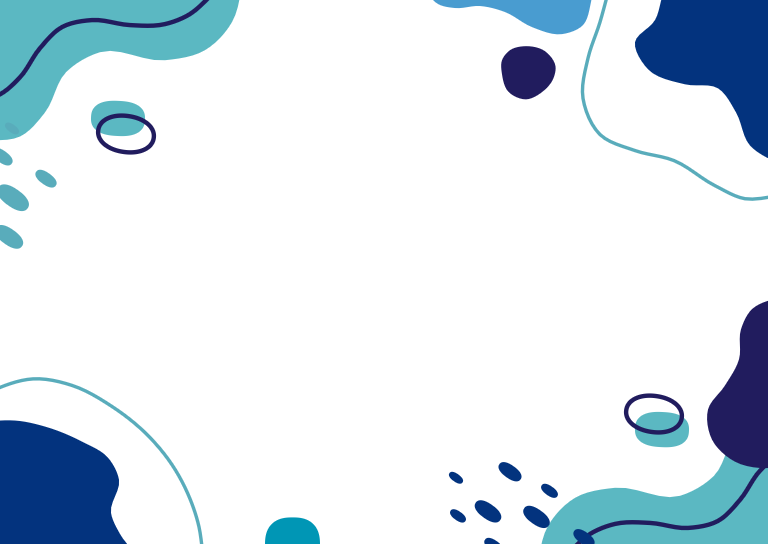
Give the GLSL for this background, as a WebGL 2 fragment shader.

```glsl
#version 300 es
precision highp float;
// Flat organic shapes around the rim of a white page: waves, thin lines, rings and dabs.
// Wavy outlines are smooth splines turned into signed distances; ovals are superellipses.
// The upper left wave group reappears, turned half a circle, at the lower right.
uniform vec2 u_resolution;
out vec4 fragColor;

const vec2 CANVAS = vec2(768, 542);      // page size in design units, y runs down
const vec2 TURN = vec2(780, 546);        // p -> TURN - p swaps the two wave corners
const float THICK = 4.4, THIN = 3.4;     // stroke widths
const float DAB_ANGLE = 0.62, RING_ANGLE = 0.14;
const int STEPS = 6;                     // straight pieces per spline span

const vec3 PAPER = vec3(1.0);
const vec3 TEAL = vec3(0.357, 0.72, 0.76);
const vec3 DUSTY_TEAL = vec3(0.35, 0.675, 0.735);
const vec3 NAVY = vec3(0.01, 0.2, 0.495);
const vec3 INDIGO = vec3(0.13, 0.11, 0.37);
const vec3 SKY = vec3(0.285, 0.61, 0.815);
const vec3 OCEAN = vec3(0.0, 0.59, 0.71);

// Knots of the outlines and strokes
const int N = 10;
const vec2 WAVE[N] = vec2[](vec2(242, -25), vec2(232, 22), vec2(205, 50), vec2(165, 60), vec2(100, 52),
  vec2(66, 72), vec2(45, 112), vec2(20, 136), vec2(-20, 138), vec2(-60, -50));
const vec2 WAVE_LINE[N] = vec2[](vec2(-20, 101), vec2(0, 94), vec2(20, 77), vec2(40, 48), vec2(62, 27),
  vec2(92, 20), vec2(130, 25), vec2(165, 24), vec2(190, 14), vec2(214, -8));
const vec2 TOP_WAVE[N] = vec2[](vec2(425, -10), vec2(438, 4), vec2(455, 8), vec2(480, 6), vec2(505, 12),
  vec2(532, 27), vec2(562, 34), vec2(583, 25), vec2(591, 2), vec2(592, -40));
const vec2 RIGHT_LINE[N] = vec2[](vec2(610, -15), vec2(600, 22), vec2(588, 58), vec2(583, 98), vec2(600, 134),
  vec2(635, 150), vec2(674, 160), vec2(715, 185), vec2(745, 198), vec2(785, 193));
const vec2 TOP_CORNER[N] = vec2[](vec2(664, -8), vec2(655, 20), vec2(635, 42), vec2(648, 69), vec2(685, 84),
  vec2(718, 88), vec2(736, 112), vec2(750, 145), vec2(775, 161), vec2(830, -40));
const vec2 SIDE_BLOB[N] = vec2[](vec2(775, 298), vec2(752, 308), vec2(741, 328), vec2(739, 358), vec2(725, 384),
  vec2(708, 408), vec2(712, 438), vec2(735, 460), vec2(772, 466), vec2(830, 380));
const vec2 LEFT_LINE[N] = vec2[](vec2(-20, 396), vec2(0, 386), vec2(33, 377.5), vec2(72, 384), vec2(112, 405),
  vec2(145, 431), vec2(172, 463), vec2(190, 497), vec2(199, 525), vec2(203, 555));
const vec2 LOW_CORNER[N] = vec2[](vec2(-15, 421), vec2(15, 419), vec2(45, 425), vec2(82, 440), vec2(108, 456),
  vec2(119, 478), vec2(111, 511), vec2(120, 532), vec2(138, 556), vec2(-50, 600));
const vec2 PEBBLE[N] = vec2[](vec2(502, 60), vec2(510, 50), vec2(526, 46), vec2(545, 51), vec2(555.5, 66),
  vec2(553, 79), vec2(543, 91), vec2(526, 99), vec2(508, 91), vec2(502, 74));

// Dabs: centre and half length
const int DABS = 13;
const vec3 DAB[DABS] = vec3[](vec3(12, 128, 8), vec3(2, 156, 12), vec3(46, 178, 12), vec3(13, 197, 18),
  vec3(9, 236, 16), vec3(456, 476, 8), vec3(510, 470, 13), vec3(549.5, 489, 9.5), vec3(458, 514, 9),
  vec3(488, 509.5, 15), vec3(536.5, 515, 15), vec3(494, 544, 11), vec3(584, 536, 12));

// Spline direction at b, weighted toward the nearer neighbour
vec2 tangent(vec2 a, vec2 b, vec2 c) {
  float before = max(distance(a, b), 1e-3), after = max(distance(b, c), 1e-3);
  return ((b - a) / before * after + (c - b) / after * before) / (before + after);
}

int knot(int i, bool closed) { return closed ? (i + N) % N : clamp(i, 0, N - 1); }

// Distance to the spline; negative inside when it is closed
float spline(vec2 p, vec2 k[N], bool closed) {
  float nearest = 1e9, side = 1.0;
  for (int i = 0; i < (closed ? N : N - 1); i++) {
    vec2 a = k[i], b = k[knot(i + 1, closed)];
    float span = distance(a, b);
    vec2 ta = tangent(k[knot(i - 1, closed)], a, b) * span;
    vec2 tb = tangent(a, b, k[knot(i + 2, closed)]) * span;
    vec2 from = a;
    for (int s = 1; s <= STEPS; s++) {
      float t = float(s) / float(STEPS), u = 1.0 - t;
      vec2 to = u * u * ((1.0 + 2.0 * t) * a + t * ta) + t * t * ((3.0 - 2.0 * t) * b - u * tb);
      if (s == STEPS) to = b;
      vec2 e = to - from, w = p - from;
      vec2 gap = w - e * clamp(dot(w, e) / max(dot(e, e), 1e-6), 0.0, 1.0);
      nearest = min(nearest, dot(gap, gap));
      if ((from.y > p.y) != (to.y > p.y) && w.x < e.x * w.y / e.y) side = -side;
      from = to;
    }
  }
  return sqrt(nearest) * (closed ? side : 1.0);
}

// Approximate distance to a superellipse; power 2 is a plain ellipse
float oval(vec2 p, vec2 radius, float power) {
  vec2 a = abs(p) / radius;
  float k = max(pow(pow(a.x, power) + pow(a.y, power), 1.0 / power), 1e-3);
  vec2 slope = pow(a / k, vec2(power - 1.0)) / radius;
  return (k - 1.0) / max(length(slope), 1e-4);
}

vec2 turn(vec2 p, float angle) {
  float c = cos(angle), s = sin(angle);
  return vec2(c * p.x + s * p.y, c * p.y - s * p.x);
}

// Lay a smooth-edged shape over the colour so far
void paint(inout vec3 color, vec3 ink, float d) {
  float pixel = CANVAS.x / u_resolution.x;
  color = mix(color, ink, clamp(0.5 - d / pixel, 0.0, 1.0));
}

void main() {
  vec2 p = gl_FragCoord.xy / u_resolution * CANVAS;
  p.y = CANVAS.y - p.y;
  vec2 q = p.x < 0.5 * CANVAS.x ? p : TURN - p;
  vec3 color = PAPER;

  // Paired wave corners, each with a line, a dab and a ring
  paint(color, TEAL, spline(q, WAVE, true));
  paint(color, INDIGO, spline(q, WAVE_LINE, false) - 0.5 * THICK);
  paint(color, TEAL, oval(turn(q - vec2(118, 118), 0.05), vec2(27, 17.5), 2.5));
  float ring = oval(turn(q - vec2(126, 133.5), RING_ANGLE), vec2(28, 18), 2.1);
  paint(color, INDIGO, abs(ring) - 0.5 * THICK);

  // Single shapes and thin lines
  paint(color, SKY, spline(p, TOP_WAVE, true));
  paint(color, INDIGO, spline(p, PEBBLE, true));
  paint(color, DUSTY_TEAL, spline(p, RIGHT_LINE, false) - 0.5 * THIN);
  paint(color, NAVY, spline(p, TOP_CORNER, true));
  paint(color, INDIGO, spline(p, SIDE_BLOB, true));
  paint(color, DUSTY_TEAL, spline(p, LEFT_LINE, false) - 0.5 * THIN);
  paint(color, NAVY, spline(p, LOW_CORNER, true));
  paint(color, OCEAN, oval(p - vec2(292.5, 543), vec2(27.5, 27.5), 2.5));

  // Scattered dabs
  for (int i = 0; i < DABS; i++) {
    vec2 local = turn(p - DAB[i].xy, DAB_ANGLE);
    vec3 ink = DAB[i].x < 0.5 * CANVAS.x ? DUSTY_TEAL : NAVY;
    paint(color, ink, oval(local, DAB[i].z * vec2(1.0, 0.5), 2.3));
  }
  fragColor = vec4(color, 1.0);
}
```
